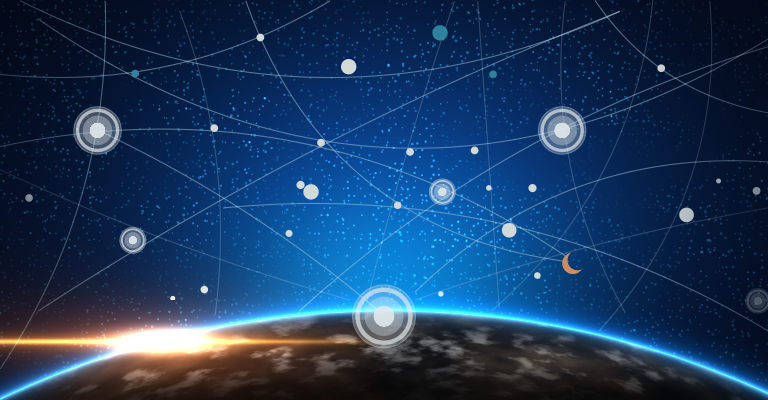
Write a WebGL 1 fragment shader that draws this background.

```glsl
precision highp float;
// A planet's limb at sunrise under a starry blue sky, crossed by a web of
// bowed lines with round nodes and ringed beacons. Lengths are in percent of
// the canvas width; layers run from sky to planet, sun and beacons.
uniform vec2 u_resolution;

float hash(vec2 p) {
  p = fract(p * vec2(0.1031, 0.1137));
  p += dot(p, p.yx + 33.33);
  return fract((p.x + p.y) * p.x * 17.0);
}

float noise(vec2 p) {
  vec2 i = floor(p), f = fract(p);
  f = f * f * (3.0 - 2.0 * f);
  return mix(mix(hash(i), hash(i + vec2(1, 0)), f.x),
             mix(hash(i + vec2(0, 1)), hash(i + 1.0), f.x), f.y);
}

float fbm(vec2 p) {
  float sum = 0.0, amp = 0.5;
  for (int i = 0; i < 5; i++) {
    sum += amp * noise(p);
    p = mat2(1.6, 1.2, -1.2, 1.6) * p + 7.0;
    amp *= 0.5;
  }
  return sum;
}

// Coverage from a signed distance, one pixel soft
float cover(float d) { return clamp(0.5 - d * u_resolution.x / 100.0, 0.0, 1.0); }

float disc(vec2 p, float x, float y, float r) { return cover(length(p - vec2(x, y)) - r); }

float bump(vec2 p, vec2 center, vec2 size) {
  vec2 q = (p - center) / size;
  return exp(-dot(q, q));
}

// Thin parabolic line from a to b; positive bow bulges left of travel
float arc(vec2 p, float ax, float ay, float bx, float by, float bow) {
  vec2 a = vec2(ax, ay), span = vec2(bx, by) - a;
  float len = length(span);
  vec2 dir = span / len;
  float t = dot(p - a, dir) / len;
  float off = dot(p - a, vec2(-dir.y, dir.x)) - 4.0 * bow * t * (1.0 - t);
  float slope = 4.0 * bow * (1.0 - 2.0 * t) / len;
  return cover(abs(off) / sqrt(1.0 + slope * slope) - 0.07) * step(abs(t - 0.5), 0.5);
}

// Beacon opacity: solid core, translucent plate, bright rings
float beacon(vec2 p, float x, float y, float r) {
  float d = length(p - vec2(x, y));
  float a = 0.28 * cover(d - r) + 0.25 * cover(d - r * 0.62);
  a += 0.5 * cover(abs(d - r * 0.84) - r * 0.07) + 0.3 * cover(abs(d - r) - 0.06);
  return min(max(a, 0.95 * cover(d - r * 0.34)), 1.0);
}

// One jittered dot per cell, kept with the given chance
float scatter(vec2 p, float cell, float chance, float size) {
  vec2 id = floor(p / cell);
  vec2 c = (id + 0.2 + 0.6 * vec2(hash(id + 3.7), hash(id + 91.3))) * cell;
  return step(hash(id + 17.9), chance) * disc(p, c.x, c.y, size * (0.6 + 0.6 * hash(id + 47.1)));
}

vec3 sky(vec2 p) {
  vec3 c = mix(vec3(0.012, 0.025, 0.075), vec3(0.04, 0.27, 0.6), bump(p, vec2(51, 24), vec2(35, 25)));
  c += vec3(0, 0.27, 0.28) * bump(p, vec2(51, 15), vec2(19, 12));
  float stars = 0.0;
  for (int i = 0; i < 3; i++) {
    float k = float(i);
    stars += scatter(p + k * 37.3, 0.85 + 0.3 * k, 0.35, 0.12 + 0.02 * k) * (0.75 - 0.1 * k);
  }
  stars *= smoothstep(0.2, 0.7, fbm(p * 0.13)) * bump(p, vec2(50, 28), vec2(55, 38));
  return c + vec3(0.16, 0.58, 0.72) * stars;
}

float web(vec2 p) {
  float a = arc(p, 0.0, 42.4, 43.0, 52.0, -3.7) + arc(p, 2.6, 52.0, 80.7, 50.6, -9.3);
  a += arc(p, 0.0, 33.0, 74.0, 18.5, 8.0) + arc(p, 32.0, 52.0, 74.0, 18.0, -8.3);
  a += arc(p, 5.0, 49.6, 100.0, 47.0, -15.5) + arc(p, 29.0, 25.0, 100.0, 9.0, 6.0);
  a += arc(p, 5.0, 11.6, 80.7, 50.6, 2.2) + arc(p, 13.0, 35.0, 50.0, 11.0, 1.5);
  a += arc(p, 39.0, 11.6, 100.0, 46.0, 4.0) + arc(p, 77.5, 52.0, 100.0, 37.4, -2.8);
  a += arc(p, 54.0, 14.0, 100.0, 31.0, 5.5) + arc(p, 13.7, 52.0, 0.0, 4.0, 4.0);
  float faint = arc(p, 47.5, 11.6, 59.2, 52.0, 0.5) + arc(p, 62.2, 52.0, 65.0, 12.0, 0.0);
  faint += arc(p, 73.6, 52.0, 81.4, 11.4, -3.4) + arc(p, 85.0, 52.0, 64.0, 11.6, 4.5);
  faint += arc(p, 92.4, 52.0, 78.0, 9.0, 5.0) + arc(p, 54.0, 13.0, 100.0, 25.0, 1.0);
  faint += arc(p, 23.4, 50.6, 28.0, 11.0, 2.5) + arc(p, 0.0, 30.0, 45.6, 13.0, -1.0);
  return min(0.5 * a + 0.25 * faint, 0.7);
}

// Nodes at main crossings, plus small loose ones in a low band
float nodes(vec2 p) {
  float a = disc(p, 45.4, 43.4, 1.0) + disc(p, 40.5, 27.1, 1.0);
  a += disc(p, 66.3, 22.1, 0.95) + disc(p, 89.4, 24.1, 0.95);
  a += disc(p, 33.9, 47.2, 0.5) + disc(p, 27.9, 35.4, 0.5) + disc(p, 41.8, 33.5, 0.5);
  a += disc(p, 53.4, 32.3, 0.5) + disc(p, 61.8, 32.5, 0.5) + disc(p, 86.1, 43.2, 0.5);
  float band = step(abs(p.y - 21.5), 8.5);
  return min(a + band * scatter(p, 6.0, 0.3, 0.52), 1.0);
}

vec3 planet(vec2 p, float depth) {
  vec2 q = vec2(p.x * 0.16, depth * 0.42);
  float land = fbm(q + 5.0), cloud = smoothstep(0.48, 0.78, fbm(q * 2.2 + 21.0));
  vec3 c = mix(vec3(0.045, 0.05, 0.065), vec3(0.27, 0.23, 0.2), land * land * 1.5);
  c += 0.42 * cloud * exp(-abs(depth - 4.5) * 0.25);
  return c * (0.35 + 0.65 * smoothstep(0.0, 6.0, p.y)) + vec3(0.03, 0.22, 0.42) * exp(-depth * 0.8);
}

vec3 sunrise(vec2 d) {
  float streak = exp(-abs(d.x) * (d.x < 0.0 ? 0.018 : 0.065));
  vec3 c = vec3(1, 0.55, 0.12) * streak * exp(-abs(d.y) * 1.5);
  c += vec3(0.9, 0.65, 0.3) * streak * exp(-d.y * d.y * 12.0);
  c += vec3(0.75, 0.3, 0.06) * exp(-length(d / vec2(8, 2.6)));
  c += vec3(0.22, 0.09, 0.03) * exp(-length((d + vec2(8, 0)) / vec2(16, 4)));
  c += vec3(1.5, 1.35, 1.1) * bump(d, vec2(0), vec2(5.6, 1.4));
  return c * (1.0 - smoothstep(23.0, 31.0, d.x));
}

void main() {
  vec2 p = gl_FragCoord.xy / u_resolution.x * 100.0;
  float height = length(p - vec2(50.8, -106.4)) - 118.0;
  float fade = 1.0 - 0.5 * smoothstep(30.0, 54.0, abs(p.x - 51.0));
  // Sky, web, nodes and crescent
  vec3 color = mix(sky(p), vec3(0.65, 0.8, 0.88), web(p) * fade);
  color = mix(color, vec3(0.82, 0.85, 0.85), nodes(p) * fade);
  float teal = disc(p, 57.3, 47.8, 1.0) + disc(p, 64.2, 42.4, 0.5) + disc(p, 17.6, 42.5, 0.5);
  color = mix(color, vec3(0.2, 0.55, 0.65), 0.9 * teal);
  float crescent = disc(p, 74.6, 17.8, 1.4) * (1.0 - disc(p, 75.2, 18.2, 1.3));
  color = mix(color, vec3(0.8, 0.55, 0.38), crescent);
  // Planet, glowing rim and sun
  color = mix(color, planet(p, max(-height, 0.0)), cover(height));
  color += vec3(0.02, 0.36, 0.7) * exp(-max(height, 0.0) * 0.75) * cover(-height);
  color += vec3(0.35, 0.65, 0.75) * exp(-abs(height) * 3.2) + sunrise(p - vec2(21.5, 7.6));
  // Beacons
  float rings = beacon(p, 12.7, 35.1, 3.1) + beacon(p, 73.2, 35.1, 3.1);
  rings += beacon(p, 50.0, 10.9, 4.1) + beacon(p, 57.6, 27.1, 1.7);
  rings += beacon(p, 17.3, 20.8, 1.7) + 0.35 * beacon(p, 98.7, 12.9, 1.6);
  gl_FragColor = vec4(min(mix(color, vec3(0.88, 0.91, 0.92), min(rings, 1.0)), 1.0), 1.0);
}
```
